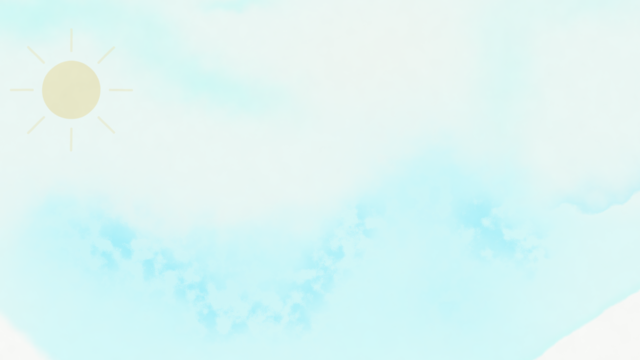
A Shadertoy shader for this background:

```glsl
#define PAPER vec3(0.918, 0.966, 0.954)
#define WASH vec3(0.835, 0.972, 0.972)
#define PIGMENT vec3(0.66, 0.935, 0.972)
#define MINT vec3(0.80, 0.972, 0.958)
#define BARE vec3(0.968, 0.972, 0.964)
#define SUN_COLOR vec3(0.908, 0.906, 0.775)
#define SUN_CENTER vec2(0.198, 0.75)
#define SUN_RADIUS 0.081
#define RAY_SPAN vec2(0.108, 0.168)
#define RAY_WIDTH 0.0032
#define GRAIN_SCALE 34.0

float hash(vec2 p) {
    vec3 q = fract(p.xyx * 0.1031);
    q += dot(q, q.yzx + 33.33);
    return fract((q.x + q.y) * q.z);
}

float noise(vec2 p) {
    vec2 i = floor(p), f = fract(p);
    f = f * f * (3.0 - 2.0 * f);
    return mix(mix(hash(i), hash(i + vec2(1, 0)), f.x),
               mix(hash(i + vec2(0, 1)), hash(i + vec2(1, 1)), f.x), f.y);
}

float fbm(vec2 p) {
    float sum = 0.0, amp = 0.5;
    for (int i = 0; i < 5; i++) {
        sum += amp * noise(p);
        p = mat2(1.6, 1.2, -1.2, 1.6) * p + 7.3;
        amp *= 0.5;
    }
    return sum;
}

// Soft tilted ellipse
float blot(vec2 p, vec2 center, vec2 radius, float angle) {
    float c = cos(angle), s = sin(angle);
    vec2 q = mat2(c, -s, s, c) * (p - center) / radius;
    return exp(-dot(q, q));
}

float segment(vec2 p, vec2 a, vec2 b) {
    vec2 ab = b - a;
    return length(p - a - ab * clamp(dot(p - a, ab) / dot(ab, ab), 0.0, 1.0));
}

float bump(float x, float center, float width) {
    float t = (x - center) / width;
    return exp(-t * t);
}

// Height of the upper edge of the large wash
float washTop(float x) {
    return 0.36 + 0.12 * bump(x, 0.2, 0.14) + 0.25 * bump(x, 1.22, 0.29)
         + 0.08 * smoothstep(1.3, 1.7, x);
}

// Strokes where pigment has settled
float settled(vec2 p) {
    const vec4 strokes[6] = vec4[6](
        vec4(0.30, 0.33, 0.48, 0.24), vec4(0.48, 0.24, 0.62, 0.13),
        vec4(0.62, 0.13, 0.82, 0.12), vec4(0.82, 0.12, 0.90, 0.25),
        vec4(0.90, 0.25, 1.00, 0.37), vec4(1.33, 0.375, 1.47, 0.31));
    float amount = 0.0;
    for (int i = 0; i < 6; i++)
        amount = max(amount, bump(segment(p, strokes[i].xy, strokes[i].zw), 0.0, 0.055));
    return amount;
}

float sunShape(vec2 p, float soft) {
    vec2 q = p - SUN_CENTER;
    float disc = smoothstep(soft, -soft, length(q) - SUN_RADIUS);
    // Fold the angle into eight equal sectors
    float sector = 0.785398;
    float a = mod(atan(q.y, q.x) + 0.5 * sector, sector) - 0.5 * sector;
    vec2 r = length(q) * vec2(cos(a), sin(a));
    float ray = segment(r, vec2(RAY_SPAN.x, 0.0), vec2(RAY_SPAN.y, 0.0)) - RAY_WIDTH;
    return max(disc, 0.6 * smoothstep(soft, -soft, ray));
}

void mainImage(out vec4 fragColor, in vec2 fragCoord) {
    vec2 p = fragCoord / iResolution.y;
    float soft = max(0.002, 1.0 / iResolution.y);
    float cloud = fbm(p * 6.0), grain = fbm(p * GRAIN_SCALE);
    vec2 warp = vec2(fbm(p * 14.0 + 19.0), fbm(p * 14.0 + 41.0)) - 0.48;
    vec2 w = p + 0.09 * warp;

    // Paper, slightly warmer near the top centre
    vec3 color = PAPER + vec3(0.012, -0.004, -0.009) * blot(p, vec2(1.05, 0.86), vec2(0.28, 0.16), 0.2);

    // Pale blooms in the upper half
    float bloom = 0.9 * blot(w, vec2(0.10, 0.96), vec2(0.22, 0.075), 0.15)
                + 0.65 * blot(w, vec2(0.42, 0.87), vec2(0.17, 0.08), -0.65)
                + 0.8 * blot(w, vec2(0.63, 0.76), vec2(0.17, 0.065), -0.35)
                + 0.7 * blot(w, vec2(0.67, 1.0), vec2(0.10, 0.03), 0.0)
                + 0.4 * blot(w, vec2(1.40, 0.74), vec2(0.09, 0.28), 0.0)
                + 0.35 * blot(w, vec2(1.66, 1.0), vec2(0.22, 0.06), 0.0);
    color = mix(color, MINT, clamp(bloom * (0.55 + 0.85 * cloud), 0.0, 1.0));

    // Large lower wash, thinner toward both sides
    float wash = smoothstep(-0.06, 0.10, washTop(w.x) - w.y);
    wash *= mix(0.55, 1.0, smoothstep(-0.02, 0.18, p.x)) * mix(1.0, 0.6, smoothstep(1.4, 1.7, p.x));
    color = mix(color, WASH, wash * (0.8 + 0.35 * cloud));

    // Granular pigment
    float tint = 0.30 * blot(w, vec2(0.24, 0.35), vec2(0.19, 0.13), -0.3)
               + 0.32 * blot(w, vec2(0.62, 0.22), vec2(0.34, 0.16), 0.0)
               + 0.28 * blot(w, vec2(1.22, 0.43), vec2(0.23, 0.18), -0.4)
               + 0.25 * blot(w, vec2(1.24, 0.14), vec2(0.13, 0.10), 0.0);
    float specks = smoothstep(0.30, 0.66, grain);
    color = mix(color, PIGMENT, clamp(tint * (0.65 + 0.5 * specks) + 0.65 * settled(w) * specks, 0.0, 1.0));

    // Dried rim at the right, sharp below and feathered above
    float rim = w.y - 0.425 - 0.04 * smoothstep(1.65, 1.78, p.x);
    float rimFade = smoothstep(1.48, 1.62, p.x);
    color = mix(color, PIGMENT, 0.5 * rimFade * smoothstep(-0.008, 0.008, rim) * exp(-max(rim, 0.0) * 20.0));

    // Bare corners beyond the painted edge
    float right = dot(p - vec2(1.47, 0.0), vec2(0.545, -0.839)) + 0.025 * warp.x;
    float left = dot(p - vec2(0.14, 0.0), vec2(-0.65, -0.76)) + 0.03 * warp.y;
    color = mix(color, MINT, 0.45 * bump(right, -0.006, 0.012));
    color = mix(color, BARE, max(smoothstep(-0.004, 0.006, right), smoothstep(-0.02, 0.02, left)));

    // Sun with a faint wash texture
    color = mix(color, SUN_COLOR + 0.03 * (cloud - 0.5), 0.95 * sunShape(p + 0.004 * warp, soft));

    fragColor = vec4(color + 0.012 * (grain - 0.48), 1.0);
}
```
